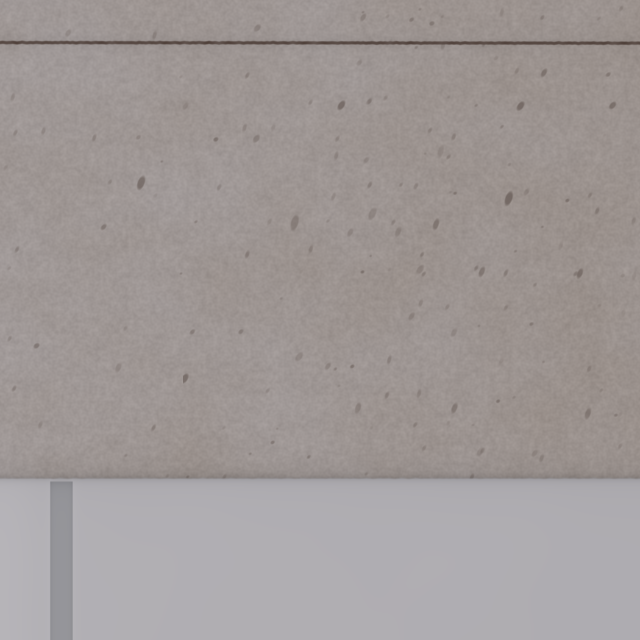
A WebGL 2 fragment shader for this texture:

```glsl
#version 300 es
precision highp float;

uniform vec2 u_resolution;
out vec4 outColor;

const vec3 CONCRETE_COOL = vec3(0.630, 0.602, 0.597);
const vec3 CONCRETE_WARM = vec3(0.600, 0.563, 0.543);
const vec3 PIT_COLOR = vec3(0.400, 0.355, 0.335);
const vec3 SEAM_COLOR = vec3(0.300, 0.240, 0.215);
const vec3 PANEL_COLOR = vec3(0.690, 0.682, 0.700);
const vec3 GROOVE_COLOR = vec3(0.585, 0.585, 0.603);

const float SLAB_BOTTOM = 0.2526;
const float GROOVE_LEFT = 0.0785;
const float GROOVE_RIGHT = 0.1135;

vec2 hash2(vec2 p) {
    vec3 q = fract(p.xyx * vec3(0.1031, 0.1030, 0.0973));
    q += dot(q, q.yzx + 33.33);
    return fract((q.xx + q.yz) * q.zy);
}

float cornerSlope(vec2 cell, vec2 corner, vec2 local) {
    float angle = 6.28318 * hash2(cell + corner).x;
    return dot(vec2(cos(angle), sin(angle)), local - corner);
}

float gradientNoise(vec2 p) {
    vec2 cell = floor(p);
    vec2 f = p - cell;
    vec2 w = f * f * f * (f * (f * 6.0 - 15.0) + 10.0);
    float low = mix(cornerSlope(cell, vec2(0, 0), f), cornerSlope(cell, vec2(1, 0), f), w.x);
    float high = mix(cornerSlope(cell, vec2(0, 1), f), cornerSlope(cell, vec2(1, 1), f), w.x);
    return mix(low, high, w.y);
}

float fbm(vec2 p, int octaves) {
    float sum = 0.0;
    float amplitude = 0.5;
    for (int i = 0; i < octaves; i++) {
        sum += amplitude * gradientNoise(p);
        p = mat2(1.6, 1.2, -1.2, 1.6) * p + 7.3;
        amplitude *= 0.5;
    }
    return sum;
}

// Soft-edged interval: 1 inside [a, b], 0 outside.
float band(float x, float a, float b, float blur) {
    return smoothstep(a - blur, a + blur, x) - smoothstep(b - blur, b + blur, x);
}

// Slanted oval pits, at most one per jittered grid cell.
float pits(vec2 uv, float frequency, float amount, float radius, float blur, float seed) {
    vec2 cell = floor(uv * frequency);
    vec2 pick = hash2(cell + seed);
    vec2 center = (cell + 0.2 + 0.6 * hash2(cell + seed + 51.7)) / frequency;
    float angle = mix(0.5, 1.3, pick.y);
    vec2 along = vec2(cos(angle), sin(angle));
    vec2 d = uv - center;
    vec2 oval = vec2(dot(d, along) / mix(1.2, 2.2, pick.y), dot(d, vec2(-along.y, along.x)));
    float size = radius * mix(0.6, 1.2, pick.y);
    float shape = 1.0 - smoothstep(size - blur, size + blur, length(oval));
    return shape * step(pick.x, amount) * mix(0.35, 1.0, hash2(cell + seed + 9.1).y);
}

vec3 concrete(vec2 uv, float pixel) {
    // Broad tint, cloudy stains and fine grain
    float cloud = fbm(uv * vec2(5.0, 6.0) + 3.1, 4);
    float warmth = 0.18 + 0.60 * uv.x + 1.1 * cloud;
    vec3 color = mix(CONCRETE_COOL, CONCRETE_WARM, clamp(warmth, 0.0, 1.0));
    color += 0.035 * fbm(uv * 34.0, 3);
    color += 0.030 * gradientNoise(uv * 115.0) + 0.024 * gradientNoise(uv * 230.0);

    // Pits grow smaller, more frequent and fainter; most lie to the right
    float blur = max(0.0012, pixel);
    float spread = mix(0.25, 0.75, smoothstep(0.05, 0.85, uv.x));
    for (int i = 0; i < 3; i++) {
        float level = float(i);
        float mask = pits(uv, 8.0 + 7.0 * level, spread * 0.55, 0.0046 - 0.0011 * level,
                          blur, 17.0 + 31.0 * level);
        color = mix(color, PIT_COLOR, mask * (0.80 - 0.18 * level));
    }

    // Rounded, shaded lower edge
    float height = uv.y - SLAB_BOTTOM;
    color *= 1.0 - 0.09 * exp(-height * 65.0) - 0.08 * exp(-height * 300.0);

    // Thin horizontal seam with a worn outline
    float seamY = mix(0.9335, 0.9325, uv.x) + 0.0012 * gradientNoise(vec2(uv.x * 130.0, 4.0));
    float seamDistance = abs(uv.y - seamY);
    color *= 1.0 - 0.07 * exp(-seamDistance * 150.0);
    float seam = 1.0 - smoothstep(0.0008, 0.0040, seamDistance);
    float wear = 0.85 + 0.25 * gradientNoise(vec2(uv.x * 60.0, 8.0));
    return mix(color, SEAM_COLOR, seam * wear);
}

vec3 panel(vec2 uv, float pixel) {
    float depth = SLAB_BOTTOM - uv.y;
    vec3 color = PANEL_COLOR + 0.012 * (0.4 - uv.x) + 0.006 * fbm(uv * 4.0, 2);
    color += 0.018 * (1.0 - smoothstep(0.0, 0.10, uv.x));

    // Vertical groove with bright lips and dark inner sides
    float blur = max(0.0014, pixel);
    float edge = min(abs(uv.x - GROOVE_LEFT), abs(uv.x - GROOVE_RIGHT));
    float groove = band(uv.x, GROOVE_LEFT, GROOVE_RIGHT, blur) * smoothstep(0.003, 0.007, depth);
    color += 0.015 * exp(-edge * 180.0);
    vec3 inside = GROOVE_COLOR - 0.045 * exp(-edge * 400.0) - 0.06 * exp(-depth * 130.0);
    color = mix(color, inside, groove);

    // Contact shadow beneath the slab
    return color * (1.0 - 0.10 * exp(-depth * 210.0) - 0.025 * exp(-depth * 35.0));
}

void main() {
    vec2 uv = gl_FragCoord.xy / u_resolution;
    float pixel = 1.0 / u_resolution.y;
    float edgeY = SLAB_BOTTOM + 0.0012 * gradientNoise(vec2(uv.x * 90.0, 2.0));
    float blur = max(0.0022, pixel);
    float slab = smoothstep(edgeY - blur, edgeY + blur, uv.y);
    vec2 above = vec2(uv.x, max(uv.y, SLAB_BOTTOM));
    vec2 below = vec2(uv.x, min(uv.y, SLAB_BOTTOM));
    outColor = vec4(mix(panel(below, pixel), concrete(above, pixel), slab), 1.0);
}
```
